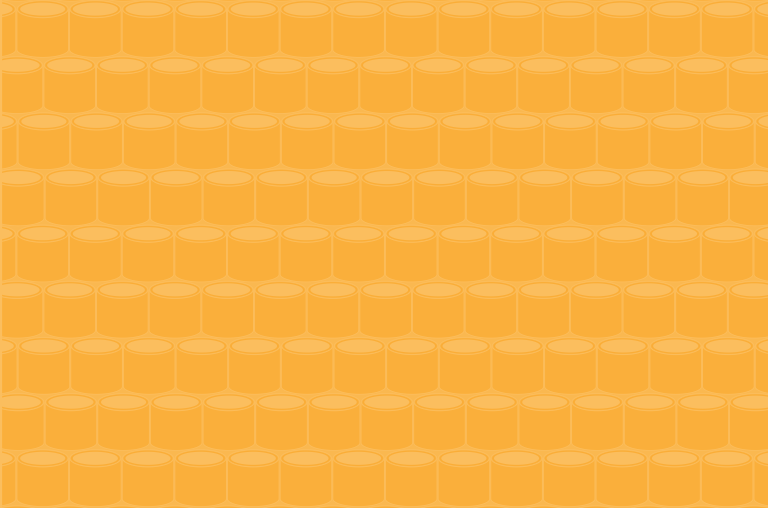
Reproduce this pattern procedurally as a WebGL 2 fragment shader.

```glsl
#version 300 es
precision highp float;

uniform vec2 u_resolution;
out vec4 fragColor;

// Layout: repeats over the canvas; lengths below are in column widths
const float COLUMNS = 14.587;
const float ROWS = 9.047;
const float ROW_HEIGHT = 1.0665;
const float FIRST_RIM = 0.162;      // first rim centre, in rows from the top
const float FIRST_COLUMN = 0.811;
const float ODD_SHIFT = 0.513;
const float PAIR_DRIFT = 0.023;     // nudge of every second pair of rows
const float EDGE_STRIP = 0.040;

// Cup shape
const vec2 RIM = vec2(0.492, 0.172);
const vec2 GROOVE = vec2(0.465, 0.148);
const vec2 LID = vec2(0.428, 0.124);
const vec2 BASE_CURVE = vec2(0.495, 0.152);
const float SIDE_LENGTH = 0.770;
const float LINE = 0.013;

// Colours
const vec3 ORANGE = vec3(0.982, 0.688, 0.230);
const vec3 GROOVE_ORANGE = vec3(0.980, 0.680, 0.218);
const vec3 AMBER = vec3(0.982, 0.722, 0.315);
const vec3 PALE = vec3(0.986, 0.744, 0.368);

// Approximate signed distance to an ellipse
float ellipse(vec2 p, vec2 radii) {
    float k = max(length(p / radii), 0.001);
    float slope = max(length(p / (radii * radii)), 0.001);
    return k * (k - 1.0) / slope;
}

float cover(float d, float pixel) {
    return clamp(0.5 - d / pixel, 0.0, 1.0);
}

// Paints one row of cups over the given colour
vec3 paintRow(vec3 color, vec2 p, float row, float pixel) {
    float shift = FIRST_COLUMN + ODD_SHIFT * mod(row, 2.0)
                + PAIR_DRIFT * mod(floor(row * 0.5), 2.0);
    vec2 q = vec2(fract(p.x - shift + 0.5) - 0.5, p.y - row * ROW_HEIGHT);

    // Straight sides with a rounded base
    float body = ellipse(vec2(q.x, max(q.y - SIDE_LENGTH, 0.0)), BASE_CURVE);
    body = max(body, -q.y);
    color = mix(color, PALE, cover(body, pixel));
    color = mix(color, ORANGE, cover(body + LINE, pixel));

    // Rim, groove and lid
    float rim = ellipse(q, RIM);
    color = mix(color, PALE, cover(rim, pixel));
    color = mix(color, AMBER, cover(rim + LINE, pixel));
    color = mix(color, GROOVE_ORANGE, cover(ellipse(q, GROOVE), pixel));
    return mix(color, PALE, cover(ellipse(q, LID), pixel));
}

void main() {
    vec2 uv = gl_FragCoord.xy / u_resolution;
    float pixel = COLUMNS / u_resolution.x;
    float down = (1.0 - uv.y) * ROWS - FIRST_RIM;
    vec2 p = vec2(uv.x * COLUMNS, down * ROW_HEIGHT);

    // The row above reaches slightly into the current one
    float row = floor(down + 0.2);
    vec3 color = AMBER;
    for (int i = 1; i >= 0; i--) {
        color = paintRow(color, p, row - float(i), pixel);
    }

    // Pale strip along the left edge
    color = mix(color, PALE, cover(p.x - EDGE_STRIP, pixel));
    fragColor = vec4(color, 1.0);
}
```
